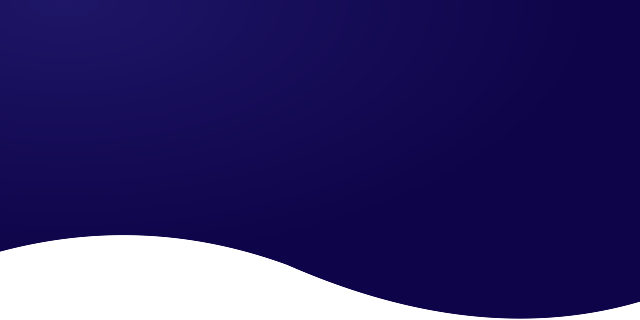
Reproduce this background procedurally as a WebGL 1 fragment shader.

```glsl
precision highp float;
// Deep indigo backdrop with a soft upper-left glow above a smooth white wave.

uniform vec2 u_resolution;

const vec3 INDIGO_DARK = vec3(0.055, 0.016, 0.287);
const vec3 INDIGO_GLOW = vec3(0.118, 0.085, 0.402);
const vec3 WAVE_WHITE = vec3(1.0);

// Height at x of a quadratic Bezier whose x grows steadily.
float bezierHeight(float x, vec2 start, vec2 control, vec2 end) {
  vec2 bend = start - 2.0 * control + end;
  vec2 tangent = 2.0 * (control - start);
  float dx = x - start.x;
  float root = sqrt(max(tangent.x * tangent.x + 4.0 * bend.x * dx, 0.0));
  float t = 2.0 * dx / (tangent.x + root);
  return start.y + t * (tangent.y + t * bend.y);
}

// Crest on the left, trough on the right.
float waveHeight(float x) {
  vec2 join = vec2(0.449, 0.172);
  float crest = bezierHeight(x, vec2(0.0, 0.2135), vec2(0.2266, 0.3346), join);
  float trough = bezierHeight(x, join, vec2(0.748, -0.09), vec2(1.0, 0.0573));
  return x < join.x ? crest : trough;
}

// Elliptical gradient that fades linearly from its centre.
vec3 radialGradient(vec2 uv, vec2 center, vec2 radius, vec3 inner, vec3 outer) {
  float d = length((uv - center) / radius);
  return mix(inner, outer, clamp(d, 0.0, 1.0));
}

void main() {
  vec2 uv = gl_FragCoord.xy / u_resolution;

  // Background glow
  vec3 color = radialGradient(uv, vec2(0.10, 1.0), vec2(0.83, 0.82),
                              INDIGO_GLOW, INDIGO_DARK);

  // White wave with a one-pixel soft edge
  float edge = 0.5 / u_resolution.y;
  float inWave = 1.0 - smoothstep(-edge, edge, uv.y - waveHeight(uv.x));
  color = mix(color, WAVE_WHITE, inWave);

  gl_FragColor = vec4(color, 1.0);
}
```
